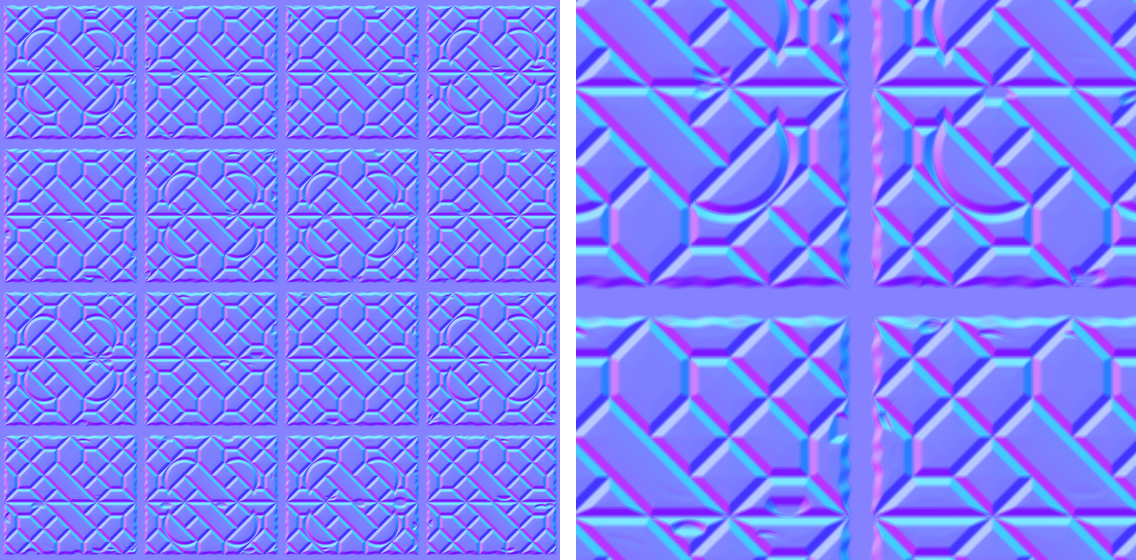
Left, the full canvas; right, a detail of the centre.
Write a three.js fragment shader that draws this texture map.

```glsl
varying vec2 vUv;

const float UNIT = 0.0237; // one tenth of a tile

vec3 hash3(vec2 p) {
  vec3 q = vec3(dot(p, vec2(127.1, 311.7)), dot(p, vec2(269.5, 183.3)), dot(p, vec2(419.2, 371.9)));
  return fract(sin(q) * 43758.5);
}

float segment(vec2 p, vec2 a, vec2 b) {
  vec2 ab = b - a;
  return length(p - a - ab * clamp(dot(p - a, ab) / dot(ab, ab), 0.0, 1.0));
}

// Cellular noise: distance to sparse chips of random size
float chipDistance(vec2 p) {
  float d = 1.0;
  for (int j = -1; j <= 1; j++) {
    for (int i = -1; i <= 1; i++) {
      vec2 cell = floor(p) + vec2(float(i), float(j));
      vec3 h = hash3(cell);
      float radius = 0.1 + 0.2 * fract(h.z * 37.0);
      if (h.z > 0.8) d = min(d, length((p - cell - h.xy) * vec2(0.8, 1.2)) - radius);
    }
  }
  return d;
}

// Strapwork shared by all eight octants of a tile
float outerLines(vec2 c) {
  vec2 s = abs(c);
  s = vec2(min(s.x, s.y), max(s.x, s.y));
  float d = segment(s, vec2(0, 5), vec2(1, 4));
  d = min(d, segment(s, vec2(1, 4), vec2(1, 3)));
  d = min(d, segment(s, vec2(1, 3), vec2(0, 2)));
  d = min(d, segment(s, vec2(1, 4), vec2(2, 4)));
  d = min(d, segment(s, vec2(2, 4), vec2(3, 5)));
  d = min(d, segment(s, vec2(3, 5), vec2(4, 4)));
  d = min(d, segment(s, vec2(2, 4), vec2(3, 3)));
  d = min(d, segment(s, vec2(1, 3), vec2(2, 2)));
  return min(d, segment(s, vec2(2, 2), vec2(5, 5)));
}

// Diagonal bands, turned half a circle below the middle
float innerBands(vec2 c) {
  c *= c.y < 0.0 ? -1.0 : 1.0;
  float d = segment(c, vec2(-1, 3), vec2(2, 0));
  d = min(d, segment(c, vec2(-2, 2), vec2(0, 0)));
  d = min(d, segment(c, vec2(1, 1), vec2(2, 2)));
  return min(d, segment(c, vec2(-1, 1), vec2(-2, 0)));
}

// Signed distance to the tile border, in tile units
float tileEdge(vec2 p, out vec2 cell, out vec2 local) {
  vec2 pitch = vec2(0.2515, 0.2558);
  vec2 start = vec2(0.0072, 0.0108);
  cell = clamp(floor((p - start + 0.008) / pitch), 0.0, 3.0);
  local = (p - start - cell * pitch) / UNIT;
  vec2 inset = min(min(local, 10.0 - local), (vec2(0.9935, 0.9896) - p) / UNIT);
  return min(inset.x, inset.y);
}

float height(vec2 p) {
  vec2 cell, local;
  float edge = tileEdge(p, cell, local);
  vec2 c = vec2(local.x - 5.0, 5.0 - local.y);
  float d = outerLines(c);

  // Half discs on alternate tiles
  if (mod(floor((cell.x + 1.0) * 0.5) + cell.y, 2.0) < 0.5) {
    vec2 s = abs(c);
    float halfDisc = max(length(s - vec2(2.0, 1.7)) - 1.5, (4.0 - s.x - s.y) * 0.707);
    d = min(max(d, -halfDisc), abs(halfDisc));
  }
  d = min(d, innerBands(c));

  // Middle joint, ragged border and chips along both
  vec2 w = p / UNIT;
  float rim = min(edge, abs(c.y));
  edge += 0.025 * sin(w.x * 7.0 + 2.0 * sin(w.y * 5.0)) + 0.02 * sin(w.y * 11.0 + w.x * 3.0);
  float chip = max(chipDistance(w), rim - 0.28);
  d = max(min(min(d, abs(c.y)), min(edge, chip)), 0.0);

  // Bevel with a soft shoulder and a faint unevenness
  float bevel = 0.87 * min(d / 0.22, 1.0) + 0.13 * smoothstep(0.0, 0.65, d);
  float uneven = sin(w.x * 2.3 + sin(w.y * 1.7)) * sin(w.y * 2.9 + sin(w.x * 1.3));
  return bevel + 0.012 * uneven * smoothstep(0.0, 0.3, edge);
}

void main() {
  vec2 p = vec2(vUv.x, 1.0 - vUv.y);
  vec2 e = vec2(0.06 * UNIT, 0.0);
  vec2 slope = vec2(height(p + e.xy) - height(p - e.xy),
                    height(p + e.yx) - height(p - e.yx)) / 0.12;

  // Encode the slope, slightly lighter in the gaps
  vec2 cell, local;
  float gap = 1.0 - smoothstep(-0.15, 0.05, tileEdge(p, cell, local));
  vec2 tilt = clamp(slope * vec2(0.078, 0.1), -0.42, 0.42);
  gl_FragColor = vec4(vec2(0.49, 0.5) + tilt + gap * vec2(0.035, 0.01), 1.0, 1.0);
}
```
